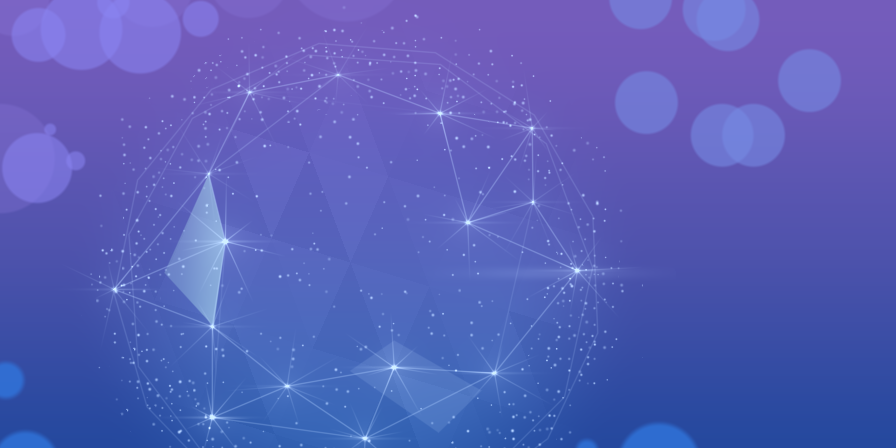
This background is drawn by a Shadertoy shader. Its source:

```glsl
// A glowing globe of linked stars and dust over a violet-to-blue gradient,
// with soft bokeh discs in the corners. Space is 2 wide by 1 high: discs and
// facets are distance functions, dust is hashed cells, links follow the stars.

const vec2 GLOBE = vec2(0.80, 0.365);
const float RADIUS = 0.545;
const vec3 ICE = vec3(0.72, 0.84, 1.0);

// Main stars in linking order: position and strength
const vec3 HUBS[16] = vec3[](
    vec3(0.255, 0.354, 0.4), vec3(0.466, 0.612, 0.3), vec3(0.557, 0.794, 0.4),
    vec3(0.755, 0.833, 0.3), vec3(0.982, 0.747, 0.6), vec3(1.188, 0.714, 0.4),
    vec3(1.044, 0.503, 0.6), vec3(1.190, 0.549, 0.35), vec3(1.289, 0.396, 0.6),
    vec3(1.104, 0.167, 0.6), vec3(0.880, 0.180, 0.8), vec3(0.815, 0.021, 0.6),
    vec3(0.641, 0.138, 0.5), vec3(0.474, 0.068, 0.8), vec3(0.474, 0.271, 0.5),
    vec3(0.503, 0.461, 1.0));

// Bokeh groups: centre and radius
const vec3 LILAC[8] = vec3[](
    vec3(0.086, 0.922, 0.060), vec3(0.182, 0.935, 0.091), vec3(0.313, 0.927, 0.091),
    vec3(0.448, 0.958, 0.040), vec3(0.253, 0.995, 0.036), vec3(0.083, 0.625, 0.078),
    vec3(0.112, 0.711, 0.013), vec3(0.169, 0.641, 0.021));
const vec3 FAINT[5] = vec3[](
    vec3(0.03, 1.0, 0.08), vec3(0.34, 1.03, 0.09), vec3(0.555, 1.05, 0.09),
    vec3(0.773, 1.09, 0.138), vec3(0.0, 0.646, 0.122));
const vec3 PALE[7] = vec3[](
    vec3(1.430, 1.005, 0.07), vec3(1.594, 0.979, 0.07), vec3(1.625, 0.956, 0.07),
    vec3(1.807, 0.820, 0.07), vec3(1.443, 0.771, 0.07), vec3(1.612, 0.698, 0.07),
    vec3(1.682, 0.698, 0.07));
const vec3 AZURE[4] = vec3[](
    vec3(0.013, 0.151, 0.040), vec3(0.057, -0.036, 0.073),
    vec3(1.471, -0.036, 0.091), vec3(1.310, -0.005, 0.023));

float hash(vec2 p) {
    vec3 q = fract(p.xyx * 0.1031);
    q += dot(q, q.yzx + 33.33);
    return fract((q.x + q.y) * q.z);
}

float disc(vec2 p, vec3 c, float soft) {
    return 1.0 - smoothstep(-soft, soft, length(p - c.xy) - c.z);
}

// Bell-shaped falloff with finite reach
float stroke(float d, float width) {
    float t = max(0.0, 1.0 - d * d / (4.0 * width * width));
    return t * t * t * t;
}

// Thin line between two stars, fading out when they lie far apart
float link(vec2 p, vec2 a, vec2 b) {
    vec2 pa = p - a, ba = b - a;
    float d = length(pa - ba * clamp(dot(pa, ba) / dot(ba, ba), 0.0, 1.0));
    return stroke(d, 0.0019) * (1.0 - smoothstep(0.30, 0.46, length(ba)));
}

// Signed depth behind an edge of a clockwise polygon
float inside(vec2 p, vec2 a, vec2 b) {
    vec2 e = normalize(b - a), q = p - a;
    return e.y * q.x - e.x * q.y;
}

float facet(vec2 p, vec2 a, vec2 b, vec2 c, vec2 d) {
    float depth = min(min(inside(p, a, b), inside(p, b, c)),
                      min(inside(p, c, d), inside(p, d, a)));
    return smoothstep(-0.002, 0.002, depth);
}

// Outline of a regular polygon around the globe
float polygonRim(vec2 q, float sides, float turn) {
    float span = 6.28319 / sides;
    float a = mod(atan(q.y, q.x) + turn, span) - 0.5 * span;
    return stroke(length(q) * cos(a) - RADIUS * cos(0.5 * span), 0.002);
}

// One random dot per cell, present with the given density
float dust(vec2 p, float cells, float density, float seed) {
    vec2 id = floor(p * cells) + seed;
    if (hash(id + 73.0) > density) return 0.0;
    vec2 at = 0.2 + 0.6 * vec2(hash(id), hash(id + 17.0));
    float size = mix(0.0018, 0.0036, hash(id + 41.0));
    float d = length(fract(p * cells) - at) / cells;
    return stroke(d, size) * mix(0.3, 1.0, hash(id + 91.0));
}

// Core, halo, horizontal flare and rays of one star
float star(vec2 q, float power, float seed) {
    float r = length(q);
    if (r > 0.15) return 0.0;
    float fade = 1.0 - r / 0.15;
    float light = stroke(r, 0.006) + fade * fade * (0.22 * exp(-r * 24.0) + 0.3 * stroke(q.y, 0.003));
    float a = (atan(q.y, q.x) + 3.14159) * 1.1141 + fract(seed * 0.618);
    float ray = r * abs(fract(a) - 0.5) / 1.1141;
    float reach = mix(0.05, 0.15, hash(vec2(floor(a), seed)));
    light += 0.4 * stroke(ray, 0.0018) * max(0.0, 1.0 - r / reach);
    return light * power;
}

void mainImage(out vec4 fragColor, in vec2 fragCoord) {
    vec2 p = fragCoord / iResolution.xy * vec2(2.0, 1.0);
    vec2 q = p - GLOBE;
    float r = length(q) / RADIUS;

    // Backdrop and globe haze
    vec3 col = mix(vec3(0.13, 0.28, 0.615), vec3(0.295, 0.32, 0.67), smoothstep(-0.1, 0.5, p.y));
    col = mix(col, vec3(0.455, 0.36, 0.735), smoothstep(0.3, 1.0, p.y));
    float body = 1.0 - smoothstep(0.55, 1.2, r);
    col += body * mix(vec3(0.06, 0.11, 0.09), vec3(0.0, 0.03, 0.04), smoothstep(0.1, 0.8, p.y));

    if (r < 1.3) {
        // Subtle triangular shading and the bright facets
        vec2 g = mat2(5.0, 1.4, -2.2, 4.6) * p;
        float side = step(1.0, fract(g.x) + fract(g.y));
        col += 0.035 * body * (hash(floor(g) + 31.0 * side + 50.0) - 0.5);
        float crystal = facet(p, vec2(0.466, 0.612), vec2(0.503, 0.461), vec2(0.477, 0.271), vec2(0.367, 0.391));
        col = mix(col, vec3(0.64, 0.81, 0.91), crystal * mix(0.32, 0.66, smoothstep(0.38, 0.5, p.x)));
        float pane = facet(p, vec2(0.88, 0.24), vec2(1.075, 0.128), vec2(0.979, 0.034), vec2(0.781, 0.172));
        col = mix(col, ICE, 0.14 * pane);

        // Stars, each linked to the two before it
        float light = 0.0;
        vec2 last = HUBS[15].xy, older = HUBS[14].xy;
        for (int i = 0; i < 16; i++) {
            vec3 hub = HUBS[i];
            light += 0.26 * (link(p, hub.xy, last) + link(p, hub.xy, older));
            light += star(p - hub.xy, hub.z, float(i));
            older = last;
            last = hub.xy;
        }
        light += 0.13 * (polygonRim(q, 13.0, 0.2) + polygonRim(q * 1.04, 11.0, 0.5));
        light += 0.12 * stroke(p.y - 0.39, 0.014) * stroke(p.x - 1.24, 0.2);

        // Dust gathers along the rim
        float density = 0.10 * body + 0.42 * stroke(r - 0.92, 0.17);
        light += 0.85 * dust(p, 38.0, density, 3.0) + 0.65 * dust(p + 0.37, 55.0, density * 0.7, 57.0);
        col = mix(col, ICE + 0.1, clamp(light, 0.0, 1.0));
    }

    // Bokeh discs, each group in its own corner
    if (p.x < 0.95 && p.y > 0.5) {
        for (int i = 0; i < 5; i++) col = mix(col, vec3(0.54, 0.47, 0.86), 0.30 * disc(p, FAINT[i], 0.004));
        for (int i = 0; i < 8; i++) col = mix(col, vec3(0.54, 0.52, 0.95), 0.55 * disc(p, LILAC[i], 0.004));
    } else if (p.x > 1.3 && p.y > 0.5) {
        for (int i = 0; i < 7; i++) col = mix(col, vec3(0.46, 0.54, 0.89), 0.60 * disc(p, PALE[i], 0.004));
    } else if (p.y < 0.25) {
        for (int i = 0; i < 4; i++) col = mix(col, vec3(0.19, 0.47, 0.88), 0.75 * disc(p, AZURE[i], 0.008));
    }
    fragColor = vec4(clamp(col, 0.0, 1.0), 1.0);
}
```
